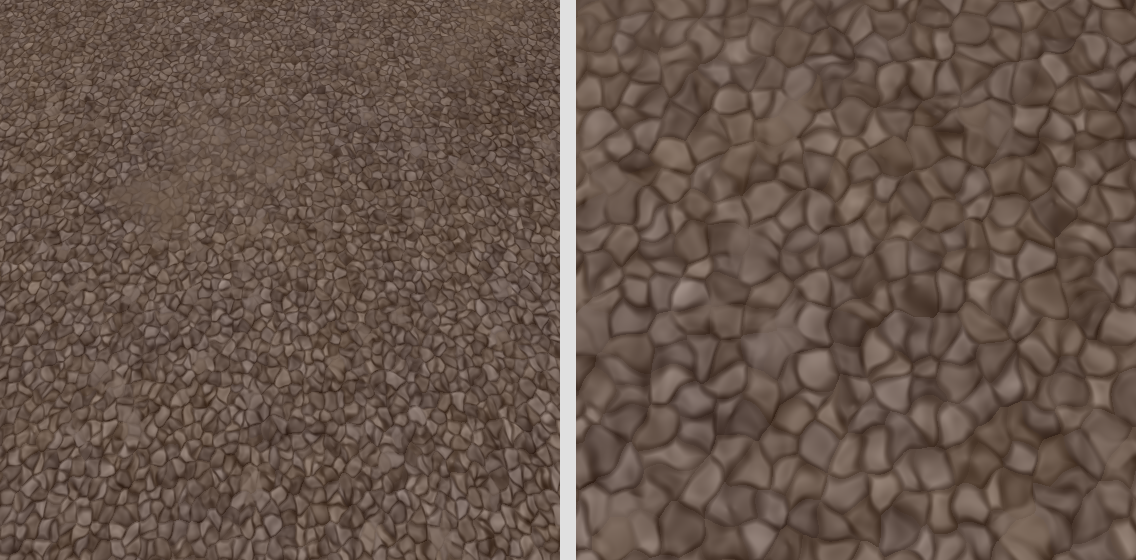
Left, the full canvas; right, a detail of the centre.
Write a WebGL 2 fragment shader that draws this texture.

```glsl
#version 300 es
precision highp float;

// Brown gravel seen at a slant: grains shrink toward the top of the canvas.
// Warped Voronoi cells give the stones and their dark gaps, a coarser Voronoi
// layer adds sparse pale stones, and gradient noise adds grit and bare earth.

uniform vec2 u_resolution;
out vec4 fragColor;

vec2 hash2(vec2 p) {
  vec3 q = fract(p.xyx * vec3(0.1031, 0.1030, 0.0973));
  q += dot(q, q.yzx + 33.33);
  return fract((q.xx + q.yz) * q.zy);
}

float cornerSlope(vec2 cell, vec2 corner, vec2 f) {
  float angle = 6.2832 * hash2(cell + corner).x;
  return dot(vec2(cos(angle), sin(angle)), f - corner);
}

// Gradient noise, roughly -0.7 to 0.7
float gradientNoise(vec2 p) {
  vec2 cell = floor(p), f = fract(p);
  vec2 u = f * f * f * (f * (f * 6.0 - 15.0) + 10.0);
  float low = mix(cornerSlope(cell, vec2(0, 0), f), cornerSlope(cell, vec2(1, 0), f), u.x);
  float high = mix(cornerSlope(cell, vec2(0, 1), f), cornerSlope(cell, vec2(1, 1), f), u.x);
  return mix(low, high, u.y);
}

float fbm(vec2 p) {
  float sum = 0.0, gain = 0.6;
  for (int i = 0; i < 4; i++) {
    sum += gain * gradientNoise(p);
    p = mat2(1.6, 1.2, -1.2, 1.6) * p + 17.3;
    gain *= 0.5;
  }
  return sum;
}

// Voronoi stones: x = distance inside the edge, yz = random pair of the stone,
// w = offset toward the lit upper left side
vec4 stones(vec2 p) {
  vec2 cell = floor(p), f = fract(p), id = cell, toCenter = vec2(0);
  float nearest = 9.0, second = 9.0;
  for (int j = -1; j <= 1; j++) {
    for (int i = -1; i <= 1; i++) {
      vec2 neighbor = vec2(i, j);
      vec2 offset = neighbor + hash2(cell + neighbor) - f;
      float d = length(offset);
      if (d < nearest) {
        second = nearest;
        nearest = d;
        id = cell + neighbor;
        toCenter = offset;
      } else {
        second = min(second, d);
      }
    }
  }
  return vec4(second - nearest, hash2(id + 71.7), dot(toCenter, vec2(0.5, -0.85)));
}

void main() {
  vec2 uv = gl_FragCoord.xy / u_resolution.y;

  // Slanted ground plane, with warped coordinates for irregular stones
  vec2 ground = 100.0 * vec2(uv.x - 0.5, 1.6) / (2.2 - uv.y) + 200.0;
  ground += 0.45 * vec2(gradientNoise(ground * 0.9), gradientNoise(ground * 0.9 + 53.0));

  // Bare earth: one sandy patch, a faint smear beside it and scattered areas
  float drift = fbm(uv * 4.0 + 8.0);
  float ragged = 0.09 * fbm(uv * 13.0 + 30.0);
  float patchDist = length((uv - vec2(0.28, 0.64)) * vec2(1.0, 1.1)) + ragged;
  float smearDist = length((uv - vec2(0.43, 0.73)) * vec2(0.7, 1.2)) + ragged;
  float bare = 0.85 * (1.0 - smoothstep(0.025, 0.085, patchDist));
  bare = max(bare, 0.45 * (1.0 - smoothstep(0.03, 0.15, smearDist)));
  bare = max(bare, 0.5 * smoothstep(0.1, 0.45, drift) * smoothstep(0.1, 0.7, uv.y));

  // Small stones: own tone, dark gaps and a soft light from the upper left
  vec4 grain = stones(ground);
  float body = smoothstep(0.02, 0.42, grain.x);
  float tone = 0.13 * (body - 0.6) + 0.12 * (grain.y - 0.5) * body + 0.05 * grain.w;

  // Grit over and between the stones
  tone += 0.11 * gradientNoise(ground * 1.7 + 11.0);
  tone += 0.08 * gradientNoise(ground * 0.55 + 90.0);

  // Sparse larger pale stones, more of them near the bottom
  vec4 large = stones(ground * 0.5 + 140.0);
  float chosen = step(mix(0.88, 0.97, uv.y), large.y);
  float core = chosen * smoothstep(0.14, 0.34, large.x);
  tone = mix(tone, 0.07 + 0.05 * (large.z - 0.5) + 0.06 * large.w + 0.25 * tone, 0.85 * core);

  // Weaker relief in the distance and on bare earth
  tone *= mix(1.18, 0.85, uv.y) * (1.0 - 0.9 * bare);
  tone += 0.03 * drift + 0.022 * bare;
  tone -= 0.035 * (1.0 - smoothstep(0.0, 0.2, length(uv - vec2(0.9, 0.83)) + ragged));

  // Brown base with slight warm and cool shifts
  float warmth = 0.016 * (grain.z - 0.5) + 0.02 * fbm(uv * 6.0 + 60.0) + 0.012 * bare;
  vec3 color = vec3(0.402, 0.332, 0.292) + tone + warmth * vec3(0.5, 0.1, -1.0);
  fragColor = vec4(clamp(color, 0.0, 1.0), 1.0);
}
```
